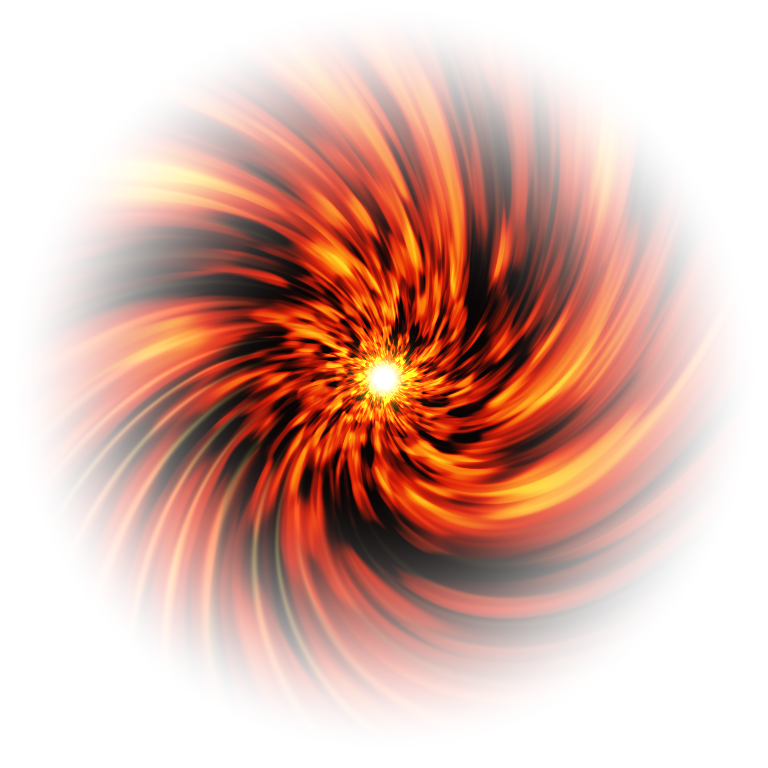
Write a Shadertoy shader that draws this background.

```glsl
// A fiery spiral vortex with a white-hot core, fading into a white surround.
const float PI = 3.14159265;
const float TAU = 6.2831853;
const vec2 CENTER = vec2(0.5, 0.507);

// Each patch: phase along the spiral, radius, phase width, heat gain.
const vec4 FLAMES[12] = vec4[12](
    vec4(-1.23, 0.23, 0.16, 0.34), vec4(-0.92, 0.42, 0.12, 0.62),
    vec4(-1.79, 0.21, 0.15, 0.36), vec4(-1.78, 0.42, 0.14, 0.15),
    vec4( 1.26, 0.20, 0.18, 0.30), vec4( 1.42, 0.40, 0.14, 0.60),
    vec4( 0.20, 0.23, 0.14, 0.35), vec4( 0.19, 0.40, 0.16, 0.25),
    vec4( 2.25, 0.28, 0.15, 0.25), vec4( 3.02, 0.34, 0.28, 0.22),
    vec4(-2.70, 0.42, 0.13, 0.25), vec4( 0.65, 0.40, 0.10, 0.30));
const vec4 SHADOWS[6] = vec4[6](
    vec4(-0.20, 0.30, 0.17, -0.27), vec4( 1.75, 0.30, 0.18, -0.24),
    vec4(-2.29, 0.23, 0.18, -0.25), vec4(-1.29, 0.12, 0.13, -0.15),
    vec4(-1.18, 0.47, 0.14, -0.30), vec4(-2.45, 0.45, 0.18, -0.20));

vec3 hash3(vec2 p) {
    vec3 q = fract(vec3(p.xyx) * vec3(0.1031, 0.1030, 0.0973));
    q += dot(q, q.yxz + 33.33);
    return fract((q.xxy + q.yzz) * q.zyx);
}

// Soft cellular noise, periodic in x after "count" cells.
float cells(vec2 p, float count) {
    vec2 base = floor(p), f = fract(p);
    float total = 0.0, weight = 0.0;
    for (int y = -1; y <= 1; y++) {
        for (int x = -1; x <= 1; x++) {
            vec2 offset = vec2(x, y);
            vec2 id = base + offset;
            id.x = mod(id.x, count);
            vec3 h = hash3(id + vec2(count, 71.0));
            vec2 d = offset + h.xy - f;
            float w = exp(-6.0 * dot(d, d));
            total += w * h.z;
            weight += w;
        }
    }
    return total / weight;
}

// Cells along the spiral: compact near the core, long further out.
float streaks(float phase, float radius, float count, float rate) {
    float depth = log(radius / (radius + 0.25));
    return cells(vec2(phase * count / TAU, depth * rate), count);
}

float patchHeat(vec4 spot, float phase, float radius) {
    float across = (mod(phase - spot.x + PI, TAU) - PI) / spot.z;
    float along = (radius - spot.y) / 0.10;
    return spot.w * exp(-across * across - along * along);
}

// Thin bright threads from layered sines.
float filaments(float phase) {
    float wave = sin(47.0 * phase + 2.0 * sin(5.0 * phase) + sin(13.0 * phase));
    return pow(0.5 + 0.5 * wave, 8.0);
}

vec3 fireColor(float heat) {
    vec3 color = mix(vec3(0.04, 0.02, 0.02), vec3(0.88, 0.11, 0.03), smoothstep(0.08, 0.58, heat));
    color = mix(color, vec3(0.98, 0.50, 0.05), smoothstep(0.46, 0.80, heat));
    color = mix(color, vec3(1.0, 0.84, 0.13), smoothstep(0.72, 1.05, heat));
    return mix(color, vec3(1.0, 1.0, 0.55), smoothstep(1.05, 1.6, heat));
}

void mainImage(out vec4 fragColor, in vec2 fragCoord) {
    float size = min(iResolution.x, iResolution.y);
    vec2 p = (fragCoord - 0.5 * iResolution.xy) / size + 0.5 - CENTER;
    float radius = max(length(p), 0.002);
    float angle = atan(p.y, p.x);

    // Unwind the spiral: arms bend most on the right and straighten outward.
    float side = 0.5 + 0.5 * cos(angle - 0.1);
    float twist = 2.7 + 2.4 * side * side;
    float phase = angle - twist * radius * (1.2 - 0.7 * radius);

    // Fine grain inside, long streaks outside.
    float grain = 0.34 * streaks(phase, radius, 34.0, 4.0)
                + 0.40 * streaks(phase, radius, 80.0, 7.0)
                + 0.26 * streaks(phase, radius, 170.0, 6.0);
    float outer = smoothstep(0.12, 0.30, radius);
    float heat = 0.40 - 0.05 * outer + (grain - 0.5) * mix(1.65, 0.9, outer);

    // Broad flames and dark gaps.
    for (int i = 0; i < 12; i++) heat += patchHeat(FLAMES[i], phase, radius);
    for (int i = 0; i < 6; i++) heat += patchHeat(SHADOWS[i], phase, radius);
    heat += 0.24 * exp(-radius * radius / 0.0045);

    vec3 color = fireColor(heat);
    float lowerLeft = 0.15 + 0.85 * smoothstep(0.6, 0.95, cos(phase - 2.85));
    color += vec3(0.36, 0.34, 0.14) * filaments(phase) * lowerLeft * outer;

    // Core glow, then the fade into white.
    color += vec3(1.2, 1.0, 0.2) * exp(-radius * radius / 0.0010);
    color = mix(color, vec3(1.0), 1.0 - smoothstep(0.010, 0.030, radius));
    float fade = pow(smoothstep(0.13, 0.49, radius), 1.2);
    fragColor = vec4(mix(clamp(color, 0.0, 1.0), vec3(1.0), fade), 1.0);
}
```
